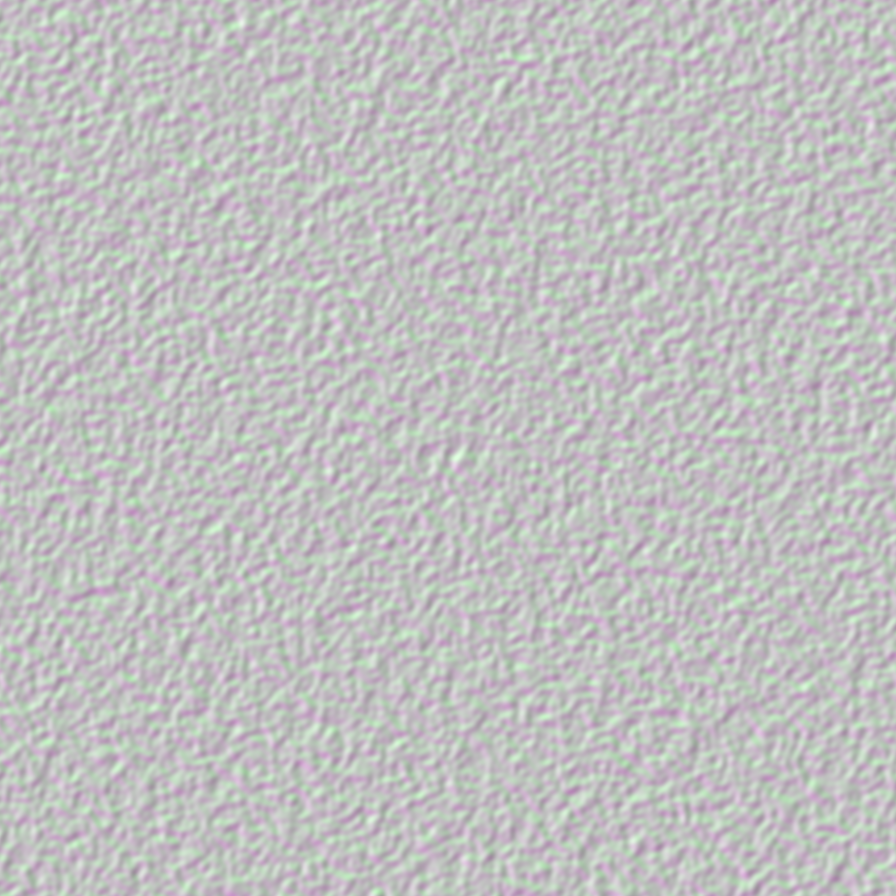
Reproduce this texture procedurally as a Shadertoy shader.

```glsl
const float CELLS = 215.0;          // random bumps across the canvas
const float BUMP_SIGMA = 0.82;      // bump radius in cells
const int REACH = 3;                // neighbour cells summed per side
const vec3 BASE_COLOR = vec3(0.749, 0.750, 0.749);
const float GREEN_ANGLE = -1.03;    // light direction of the green channel
const float LILAC_ANGLE = -0.02;    // light direction of red and blue
const float GREEN_GAIN = 0.132;
const float LILAC_GAIN = 0.083;

// Integer hash of a cell, returned in -1..1
float hashCell(ivec2 cell) {
    uvec2 q = uvec2(cell + 4096) * uvec2(1597334677u, 3812015801u);
    uint n = (q.x ^ q.y) * 1597334677u;
    n = (n ^ (n >> 15)) * 2246822519u;
    n ^= n >> 13;
    return float(n & 65535u) / 32767.5 - 1.0;
}

// Analytic slope of a height field made of random Gaussian bumps
vec2 bumpSlope(vec2 p) {
    ivec2 home = ivec2(floor(p));
    vec2 slope = vec2(0.0);
    for (int y = -REACH; y <= REACH; y++) {
        for (int x = -REACH; x <= REACH; x++) {
            ivec2 cell = home + ivec2(x, y);
            vec2 d = p - vec2(cell) - 0.5;
            float falloff = exp(-dot(d, d) / (2.0 * BUMP_SIGMA * BUMP_SIGMA));
            slope -= hashCell(cell) * falloff * d;
        }
    }
    return slope;
}

vec2 direction(float angle) {
    return vec2(cos(angle), sin(angle));
}

void mainImage(out vec4 fragColor, in vec2 fragCoord) {
    vec2 uv = fragCoord / iResolution.y;
    vec2 slope = bumpSlope(uv * CELLS);

    // Two coloured lights rake the relief from different sides
    float green = GREEN_GAIN * dot(slope, direction(GREEN_ANGLE));
    float lilac = LILAC_GAIN * dot(slope, direction(LILAC_ANGLE));

    vec3 color = BASE_COLOR + vec3(lilac, green, lilac);
    fragColor = vec4(clamp(color, 0.0, 1.0), 1.0);
}
```
